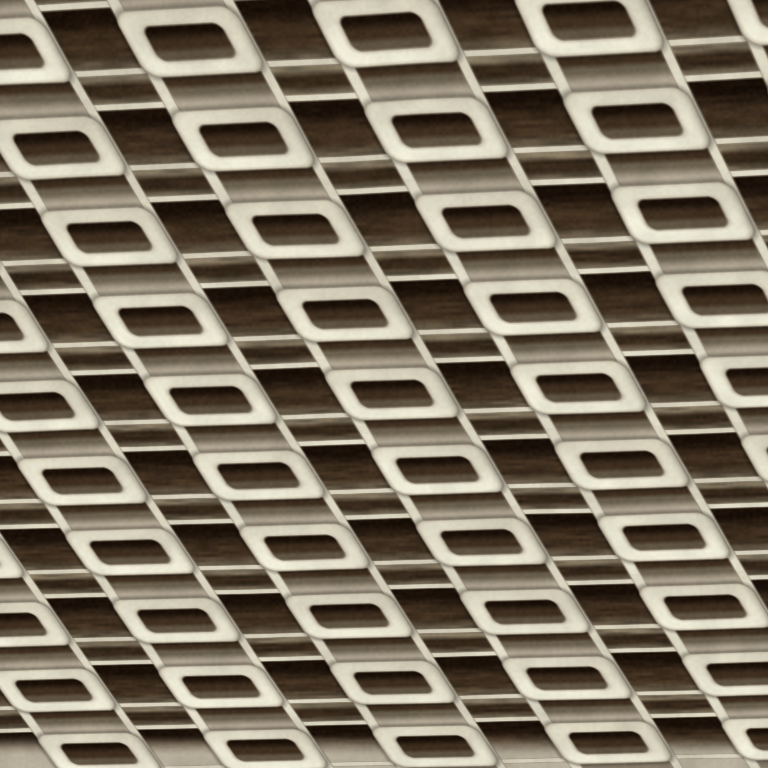
A WebGL 2 fragment shader for this texture:

```glsl
#version 300 es
precision highp float;
// Slanted lattice of raised cream frames, joined by thin struts over dark layered gaps.
uniform vec2 u_resolution;
out vec4 outColor;

const vec3 BLACK_BROWN = vec3(0.10, 0.06, 0.03);
const vec3 BROWN = vec3(0.24, 0.18, 0.12);
const vec3 TAUPE = vec3(0.41, 0.37, 0.30);
const vec3 TAN = vec3(0.62, 0.58, 0.51);
const vec3 BEIGE = vec3(0.79, 0.76, 0.68);
const vec3 CREAM = vec3(0.92, 0.91, 0.83);

float hash(vec2 p) {
  return fract(sin(dot(p, vec2(127.1, 311.7))) * 43758.5453);
}

float noise(vec2 p) {
  vec2 i = floor(p), f = fract(p);
  f = f * f * (3.0 - 2.0 * f);
  return mix(mix(hash(i), hash(i + vec2(1, 0)), f.x),
             mix(hash(i + vec2(0, 1)), hash(i + vec2(1, 1)), f.x), f.y);
}

float roundBox(vec2 p, vec2 halfSize, float radius) {
  vec2 d = abs(p) - halfSize + radius;
  return length(max(d, 0.0)) + min(max(d.x, d.y), 0.0) - radius;
}

// Soft coverage of a signed distance
float cover(float d, float soft) {
  return 1.0 - smoothstep(-soft, soft, d);
}

// Canvas position (y down) to lattice position: rows shrink toward the bottom
vec2 toLattice(vec2 p) {
  float column = -0.841 + p.x * (3.92 - 0.2 * p.x + 0.74 * p.y) - p.y * (2.239 + 0.577 * p.y);
  float row = -0.496 + p.x * (0.40 - 0.14 * p.y) + p.y * (7.108 + 2.58 * p.y);
  return vec2(column, row);
}

// Tall dark opening above a shallow one, between the frame columns
vec3 gapColor(float row) {
  float s = fract(row + 0.4);
  vec3 tall = mix(BLACK_BROWN, BROWN, smoothstep(0.12, 0.36, s));
  tall = mix(tall, TAUPE, 0.75 * smoothstep(0.46, 0.60, s));
  vec3 shallow = mix(TAUPE * 1.15, BROWN * 0.85, smoothstep(0.72, 0.80, s));
  shallow = mix(shallow, TAUPE, smoothstep(0.86, 0.97, s));
  return mix(tall, shallow, smoothstep(0.63, 0.67, s));
}

// Receding ledge between one frame and the next below it
vec3 ledgeColor(float row) {
  float s = fract(row + 0.69);
  vec3 c = mix(BROWN, TAUPE, smoothstep(0.08, 0.16, s));
  return mix(c, TAN * 1.08, smoothstep(0.17, 0.30, s));
}

vec3 holeColor(float row) {
  vec3 c = mix(BLACK_BROWN, BROWN, smoothstep(-0.13, 0.0, row));
  return mix(c, TAUPE, 0.75 * smoothstep(0.03, 0.11, row));
}

// Rounded bar: dim at both edges, bright along its crest
vec3 barColor(float across, float light) {
  float crest = 1.0 - across * across;
  vec3 c = mix(TAN, BEIGE, smoothstep(0.0, 0.5, crest));
  return mix(c, CREAM, clamp(light * smoothstep(0.25, 0.9, crest), 0.0, 1.0));
}

vec3 addBar(vec3 base, float offset, float halfWidth, float soft, float light) {
  float across = clamp(offset / halfWidth, -1.0, 1.0);
  return mix(base, barColor(across, light), cover(abs(offset) - halfWidth, soft));
}

vec3 addFrame(vec3 base, vec2 f, float variation) {
  vec2 q = f * vec2(0.21, 0.105);
  float outer = roundBox(q, vec2(0.066, 0.0345), 0.016);
  float inner = roundBox(q, vec2(0.042, 0.0175), 0.009);
  float across = clamp((inner + outer) / max(inner - outer, 0.004), -1.0, 1.0);
  // Lower and left bars catch more light than the upper and right ones
  float light = 0.72 + 1.1 * f.y - 0.5 * f.x + variation;
  vec3 bar = barColor(across, light);
  bar *= 1.0 - 0.16 * smoothstep(0.25, 0.32, f.x);
  base *= 1.0 - 0.3 * cover(outer - 0.003, 0.004);
  base = mix(base, bar, cover(outer, 0.0017));
  return mix(base, holeColor(f.y), cover(inner, 0.0019));
}

void main() {
  vec2 p = gl_FragCoord.xy / u_resolution;
  p.y = 1.0 - p.y;
  vec2 lattice = toLattice(p);
  lattice += 0.012 * (vec2(noise(p * 9.0), noise(p * 9.0 + 31.0)) - 0.5);
  vec2 cell = floor(lattice + 0.5);
  vec2 f = lattice - cell;
  float variation = 0.3 * (hash(cell) - 0.5);

  // Recessed layers, streaked along the rows, ending on a pale sill
  float streak = noise(lattice * vec2(9.0, 26.0));
  vec3 color = gapColor(f.y) * (0.82 + 0.36 * streak);
  float sill = smoothstep(0.955, 0.985, p.y);
  color = mix(color, mix(TAN, BEIGE, 0.5), sill);

  // Thin cross lines, then the ledge and slanted struts that hide their ends
  color = addBar(color, f.y - 0.25, 0.034, 0.018, 0.3 + variation);
  color = addBar(color, f.y + 0.40, 0.036, 0.018, 0.45 + variation);
  vec3 ledge = mix(ledgeColor(f.y), TAN, 0.7 * sill);
  color = mix(color, ledge, cover(abs(f.x) - 0.29, 0.012));
  color = addBar(color, f.x + 0.272, 0.034, 0.010, 0.55 + variation);
  color = addBar(color, f.x - 0.302, 0.028, 0.010, 0.4 + variation);
  color = addFrame(color, f, variation);

  // Uneven paint and fine grain
  color *= 0.96 + 0.08 * noise(p * 38.0);
  color += 0.03 * (noise(p * 230.0) - 0.5);
  outColor = vec4(clamp(color, 0.0, 1.0), 1.0);
}
```
